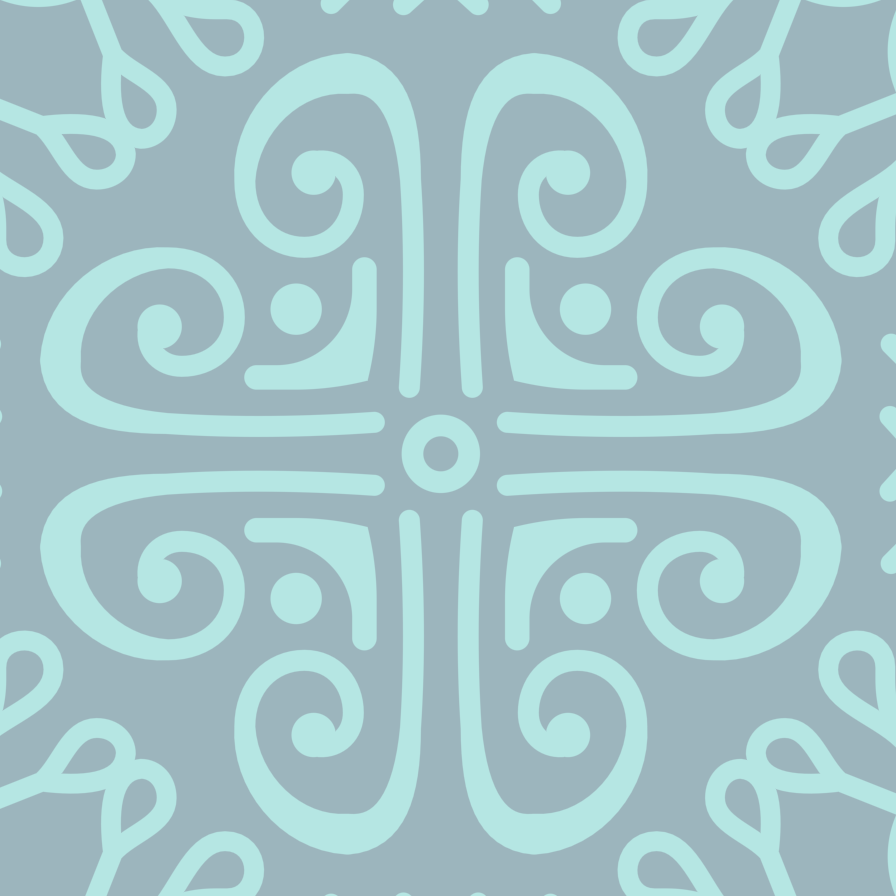
A WebGL 2 fragment shader for this pattern:

```glsl
#version 300 es
precision highp float;
// Mint scrollwork tile: eightfold mirrored spirals, brackets and looped corners on grey-blue.

uniform vec2 u_resolution;
out vec4 fragColor;

const vec3 GROUND = vec3(0.61, 0.71, 0.74);
const vec3 MINT = vec3(0.71, 0.90, 0.89);
const float UNITS_PER_CANVAS = 7.68;
const float TILE_PERIOD = 8.4;
const vec2 TILE_CENTRE = vec2(0.492, 0.4935);
const float LOOP_HALF_WIDTH = 0.085;
const int CURVE_STEPS = 16;

float disc(vec2 p, vec2 centre, float radius) {
    return length(p - centre) - radius;
}

float ring(vec2 p, vec2 centre, float radius, float halfWidth) {
    return abs(length(p - centre) - radius) - halfWidth;
}

// Round-ended segment whose half width runs from w0 to w1
float taperedSegment(vec2 p, vec2 a, vec2 b, float w0, float w1) {
    vec2 ab = b - a;
    float t = clamp(dot(p - a, ab) / dot(ab, ab), 0.0, 1.0);
    return length(p - a - ab * t) - mix(w0, w1, t);
}

vec2 cubic(vec2 a, vec2 b, vec2 c, vec2 d, float t) {
    float s = 1.0 - t;
    return s * s * s * a + 3.0 * s * s * t * b + 3.0 * s * t * t * c + t * t * t * d;
}

// Cubic stroke built from short tapered segments
float stroke(vec2 p, vec2 a, vec2 b, vec2 c, vec2 d, float w0, float w1) {
    float dist = 1e3;
    vec2 previous = a;
    for (int i = 1; i <= CURVE_STEPS; i++) {
        float t = float(i) / float(CURVE_STEPS);
        vec2 next = cubic(a, b, c, d, t);
        float tPrevious = t - 1.0 / float(CURVE_STEPS);
        dist = min(dist, taperedSegment(p, previous, next, mix(w0, w1, tPrevious), mix(w0, w1, t)));
        previous = next;
    }
    return dist;
}

// Stem swelling over the crown, then curling in to a bulb
float spiralScroll(vec2 p) {
    float stem = 0.09, crown = 0.175;
    float d = stroke(p, vec2(0.27, 0.57), vec2(0.23, 1.15), vec2(0.22, 1.75), vec2(0.26, 2.35), stem, stem);
    d = min(d, stroke(p, vec2(0.26, 2.35), vec2(0.29, 2.95), vec2(0.45, 3.26), vec2(0.80, 3.26), stem, crown));
    d = min(d, stroke(p, vec2(0.80, 3.26), vec2(1.28, 3.26), vec2(1.68, 2.82), vec2(1.68, 2.34), crown, stem));
    d = min(d, stroke(p, vec2(1.68, 2.34), vec2(1.68, 1.99), vec2(1.45, 1.77), vec2(1.17, 1.77), stem, stem));
    d = min(d, stroke(p, vec2(1.17, 1.77), vec2(0.91, 1.77), vec2(0.75, 1.98), vec2(0.75, 2.22), stem, stem));
    d = min(d, stroke(p, vec2(0.75, 2.22), vec2(0.75, 2.40), vec2(0.88, 2.52), vec2(1.04, 2.51), stem, stem));
    return min(d, disc(p, vec2(1.09, 2.41), 0.19));
}

// Half of a diagonal bracket: rounded inside, bowed outside, round tip
float bracket(vec2 p) {
    float inner = 0.65 - length(max(1.41 - p, 0.0));
    float bow = max(1.25 - p.y, 0.0);
    float outer = 0.55 + 0.2 * bow * bow - p.x;
    float arm = max(max(inner, outer), p.y - 1.58);
    return min(arm, disc(p, vec2(0.655, 1.58), 0.105));
}

// Teardrop loops reaching in from the tile corner
float cornerLoops(vec2 p) {
    float w = LOOP_HALF_WIDTH;
    // Outer loop
    float d = stroke(p, vec2(2.50, 4.00), vec2(2.25, 3.80), vec2(2.15, 3.32), vec2(1.85, 3.32), w, w);
    d = min(d, stroke(p, vec2(1.85, 3.32), vec2(1.52, 3.32), vec2(1.52, 3.81), vec2(1.83, 3.81), w, w));
    d = min(d, stroke(p, vec2(1.83, 3.81), vec2(2.00, 3.81), vec2(2.10, 3.80), vec2(2.40, 3.90), w, w));
    // Inner loop and its stalk
    d = min(d, taperedSegment(p, vec2(3.02, 3.95), vec2(2.81, 3.42), w, w));
    d = min(d, stroke(p, vec2(2.81, 3.42), vec2(2.85, 3.10), vec2(2.84, 2.72), vec2(2.57, 2.70), w, w));
    d = min(d, stroke(p, vec2(2.57, 2.70), vec2(2.45, 2.70), vec2(2.35, 2.80), vec2(2.35, 2.95), w, w));
    d = min(d, stroke(p, vec2(2.35, 2.95), vec2(2.35, 3.18), vec2(2.66, 3.25), vec2(2.81, 3.42), w, w));
    // Corner arc
    return min(d, ring(p, vec2(3.45, 4.73), 0.82, 0.08));
}

// Short slanted tips along the tile edge
float edgeTips(vec2 p) {
    float inner = taperedSegment(p, vec2(0.32, 3.85), vec2(0.10, 4.05), 0.09, 0.09);
    float outer = taperedSegment(p, vec2(0.94, 3.86), vec2(0.80, 4.00), 0.09, 0.09);
    return min(inner, outer);
}

void main() {
    vec2 p = (gl_FragCoord.xy / u_resolution - TILE_CENTRE) * UNITS_PER_CANVAS;

    // Repeat the tile, then fold it into one octant
    p = abs(mod(p + 0.5 * TILE_PERIOD, TILE_PERIOD) - 0.5 * TILE_PERIOD);
    p = vec2(min(p.x, p.y), max(p.x, p.y));

    float d = ring(p, vec2(0.0), 0.243, 0.093);
    d = min(d, disc(p, vec2(1.24), 0.22));
    d = min(d, bracket(p));
    d = min(d, spiralScroll(p));
    d = min(d, cornerLoops(p));
    d = min(d, edgeTips(p));

    float edge = 0.8 * UNITS_PER_CANVAS / min(u_resolution.x, u_resolution.y);
    fragColor = vec4(mix(MINT, GROUND, smoothstep(-edge, edge, d)), 1.0);
}
```
